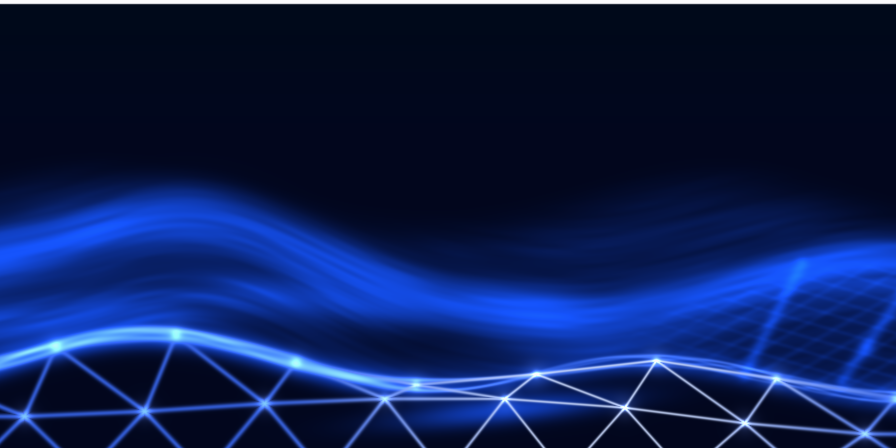
Write a Shadertoy shader that draws this background.

```glsl
// Blue out-of-focus waves behind a glowing triangular network, under a thin white strip.
#define NIGHT vec3(0.006, 0.025, 0.115)
#define BLUE vec3(0.07, 0.27, 0.78)
#define PALE vec3(0.50, 0.63, 0.95)
#define WHITE vec3(0.98, 0.98, 0.99)
#define STRIP_EDGE 0.991
#define FOCUS_X 1.36
#define NODE_STEP 0.268
#define LINE_WIDTH 0.0022

float hash(vec2 p) {
    return fract(sin(dot(p, vec2(127.1, 311.7))) * 43758.5453);
}

float noise(vec2 p) {
    vec2 i = floor(p), f = fract(p);
    f = f * f * (3.0 - 2.0 * f);
    return mix(mix(hash(i), hash(i + vec2(1, 0)), f.x),
               mix(hash(i + vec2(0, 1)), hash(i + vec2(1, 1)), f.x), f.y);
}

float bump(float x, float center, float width) {
    float d = (x - center) / width;
    return exp(-d * d);
}

// Heights of the waves, from back to front
float fogTop(float x) {
    return 0.465 + 0.16 * bump(x, 0.22, 0.5) + 0.15 * bump(x, 1.6, 0.42);
}

float mainWave(float x) {
    return 0.30 + 0.24 * bump(x, 0.42, 0.42) + 0.08 * bump(x, -0.1, 0.25)
         + 0.13 * smoothstep(1.25, 2.0, x);
}

float frontCrest(float x) {
    return 0.10 + 0.155 * bump(x, 0.33, 0.45) + 0.095 * bump(x, 1.45, 0.38);
}

float segment(vec2 p, vec2 a, vec2 b) {
    vec2 pa = p - a, ba = b - a;
    return length(pa - ba * clamp(dot(pa, ba) / dot(ba, ba), 0.0, 1.0));
}

// Network nodes: row 0 rides the crest, row 1 hangs below, row 2 is off the canvas
vec2 node(float column, int row) {
    float x = column * NODE_STEP;
    if (row == 0) return vec2(x + 0.125, frontCrest(x + 0.125));
    if (row == 2) return vec2(x + 0.19, -0.06);
    x += 0.055;
    return vec2(x, 0.07 + 0.04 * smoothstep(0.0, 0.9, x) - 0.08 * smoothstep(1.1, 2.0, x));
}

// Soft light of the distant waves
float backLight(vec2 p) {
    float wave = p.y - mainWave(p.x);
    float streaks = noise(vec2(p.x * 5.0, wave * 45.0)) * 0.6
                  + noise(vec2(p.x * 9.0 + 4.0, wave * 90.0)) * 0.4;
    float fog = 1.0 - smoothstep(-0.13, 0.04, p.y - fogTop(p.x));
    float light = fog * (0.14 + 0.2 * streaks + 0.1 * bump(p.x, 0.0, 0.5));
    light += (0.55 + 0.3 * streaks) * bump(wave, -0.01, wave > -0.01 ? 0.05 : 0.075);
    light += 0.3 * bump(p.x, 1.18, 0.15) * bump(wave, 0.0, 0.035);
    light += 0.35 * bump(p.x, 1.82, 0.2) * bump(wave, 0.0, 0.03);
    float second = p.y - 0.27 - 0.07 * bump(p.x, 0.55, 0.35);
    light += (0.3 + 0.35 * streaks) * bump(second, 0.0, 0.045) * (1.0 - smoothstep(0.6, 1.0, p.x));
    light *= 1.0 - 0.6 * bump(p.x, 0.95, 0.2) * bump(p.y, 0.235, 0.045);
    // Blurred beams and fine threads at the right
    float beams = bump(segment(p, vec2(1.66, 0.16), vec2(1.79, 0.41)), 0.0, 0.014)
                + bump(segment(p, vec2(1.88, 0.15), vec2(2.02, 0.35)), 0.0, 0.014)
                + bump(length(p - vec2(1.935, 0.225)), 0.0, 0.02);
    float threads = pow(0.5 + 0.5 * sin(p.y * 190.0 + p.x * 55.0), 4.0)
                  + pow(0.5 + 0.5 * sin(p.y * 130.0 - p.x * 75.0), 4.0);
    float below = 1.0 - smoothstep(-0.05, 0.0, wave);
    return light + 0.45 * beams + 0.1 * threads * below * smoothstep(1.3, 1.75, p.x);
}

void mainImage(out vec4 fragColor, in vec2 fragCoord) {
    vec2 p = fragCoord / iResolution.y;
    float pixel = 1.0 / iResolution.y;
    float crest = p.y - frontCrest(p.x);
    float left = 1.0 - smoothstep(0.75, 1.1, p.x);

    // Night sky and distant waves, hidden below the front crest
    vec3 color = mix(NIGHT, vec3(0.0, 0.035, 0.10), smoothstep(0.7, 1.0, p.y));
    color += BLUE * backLight(p) * smoothstep(-0.045, 0.01, crest);

    // Front ribbon and the pool of light beneath it
    color += BLUE * bump(crest, -0.005, 0.03) * mix(0.4, 0.75, left);
    color += BLUE * 0.8 * bump(p.x, 1.13, 0.24) * bump(p.y, 0.085 + 0.1 * (p.x - 1.13), 0.03);
    for (int k = 0; k < 6; k++) {
        float phase = float(k);
        float offset = 0.012 * sin(p.x * (5.0 + phase) + phase * 2.1);
        float strand = bump(crest - offset, 0.0, mix(0.0025, 0.006, left) + pixel * 0.5);
        color += PALE * strand * mix(0.17, 0.25, left);
    }

    // Triangular network, sharpest near the focus
    float blur = smoothstep(0.1, 0.8, abs(p.x - FOCUS_X));
    float width = LINE_WIDTH * (1.0 + 1.3 * blur) + 0.4 * pixel;
    float lines = 0.0, glow = 0.0;
    for (int i = -1; i < 9; i++) {
        float c = float(i);
        vec2 top = node(c, 0), mid = node(c, 1), nextMid = node(c + 1.0, 1);
        float d = min(segment(p, top, node(c + 1.0, 0)), segment(p, mid, nextMid));
        d = min(d, min(segment(p, top, mid), segment(p, top, nextMid)));
        d = min(d, min(segment(p, mid, node(c, 2)), segment(p, mid, node(c - 1.0, 2))));
        lines = max(lines, bump(d, 0.0, width));
        float dot2 = min(length(p - top), length(p - mid));
        glow += bump(dot2, 0.0, 0.008 + 0.004 * blur) + 0.25 * bump(dot2, 0.0, 0.028);
    }
    vec3 lineColor = mix(vec3(0.78, 0.84, 0.98), vec3(0.22, 0.40, 0.92), blur);
    color = mix(color, max(color, lineColor), lines * 0.85);
    color += mix(PALE, vec3(0.35, 0.5, 0.9), blur) * glow * 0.7;

    // White strip along the top
    color = mix(color, WHITE, smoothstep(-pixel, pixel, p.y - STRIP_EDGE));
    fragColor = vec4(min(color, WHITE), 1.0);
}
```
